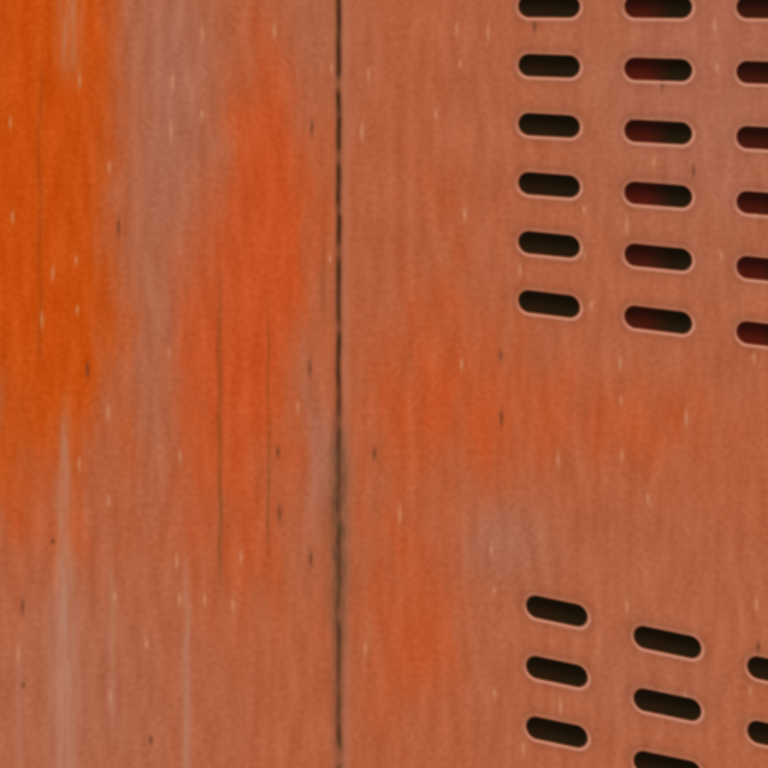
Reproduce this texture procedurally as a WebGL 2 fragment shader.

```glsl
#version 300 es
precision highp float;
// Weathered orange painted metal with a rusty vertical seam and columns of punched vent slots.
uniform vec2 u_resolution;
out vec4 fragColor;

vec2 hash2(vec2 p) {
    vec3 q = fract(p.xyx * vec3(0.1031, 0.1030, 0.0973));
    q += dot(q, q.yzx + 33.33);
    return fract((q.xx + q.yz) * q.zy);
}

float corner(vec2 cell, vec2 offset) {
    return dot(hash2(cell) * 2.0 - 1.0, offset);
}

// Gradient noise, roughly -0.7 to 0.7
float noise(vec2 p) {
    vec2 i = floor(p), f = fract(p);
    vec2 u = f * f * f * (f * (f * 6.0 - 15.0) + 10.0);
    vec2 e = vec2(1, 0);
    return mix(mix(corner(i, f), corner(i + e, f - e), u.x),
               mix(corner(i + e.yx, f - e.yx), corner(i + 1.0, f - 1.0), u.x), u.y);
}

float fbm(vec2 p) {
    float sum = 0.0, amp = 0.6;
    for (int i = 0; i < 4; i++) {
        sum += amp * noise(p);
        p = p * 2.03 + 17.3;
        amp *= 0.5;
    }
    return sum;
}

float blob(vec2 p, vec2 center, vec2 size) {
    vec2 d = (p - center) / size;
    return exp(-dot(d, d));
}

// Vertical run of paint or dirt between two heights
float streak(vec2 p, float x, float top, float bottom, float width) {
    float d = (p.x - x + 0.004 * noise(vec2(x * 90.0, p.y * 14.0))) / width;
    float ends = smoothstep(top, top + 0.12, p.y) * (1.0 - smoothstep(bottom - 0.06, bottom, p.y));
    return exp(-d * d) * ends * (0.75 + 0.6 * noise(p * vec2(150.0, 18.0)));
}

vec3 paint(vec2 p) {
    vec2 w = p + 0.05 * vec2(fbm(p * vec2(9.0, 5.0)), fbm(p * vec2(8.0, 4.0) + 40.0));
    float grain = fbm(p * vec2(26.0, 9.0) + 5.0);

    // Saturated, worn and faded regions
    float deep = blob(w, vec2(0.05, 0.32), vec2(0.13, 0.33)) + 0.55 * blob(w, vec2(0.07, 0.02), vec2(0.11, 0.12));
    float warm = blob(w, vec2(0.35, 0.25), vec2(0.07, 0.21)) + 0.8 * blob(w, vec2(0.28, 0.42), vec2(0.08, 0.17))
        + 0.5 * blob(w, vec2(0.31, 0.68), vec2(0.10, 0.20)) + 0.65 * blob(w, vec2(0.58, 0.51), vec2(0.13, 0.14))
        + 0.6 * blob(w, vec2(0.54, 0.82), vec2(0.09, 0.17)) + 0.5 * blob(w, vec2(0.84, 0.56), vec2(0.17, 0.09))
        + 0.5 * blob(w, vec2(0.04, 0.66), vec2(0.11, 0.13)) + 0.3 * blob(w, vec2(0.56, 0.25), vec2(0.09, 0.12));
    float faded = 0.8 * blob(w, vec2(0.22, 0.10), vec2(0.06, 0.25)) + 0.5 * blob(w, vec2(0.20, 0.46), vec2(0.03, 0.18))
        + 0.75 * blob(w, vec2(0.415, 0.60), vec2(0.025, 0.12)) + 0.7 * blob(w, vec2(0.65, 0.71), vec2(0.07, 0.055))
        + 0.65 * blob(w, vec2(0.93, 0.12), vec2(0.23, 0.28)) + 0.5 * blob(w, vec2(0.10, 0.92), vec2(0.16, 0.20))
        + 0.35 * blob(w, vec2(0.85, 0.88), vec2(0.20, 0.16)) + 0.4 * blob(w, vec2(0.41, 0.04), vec2(0.05, 0.12));

    vec3 col = mix(vec3(0.70, 0.375, 0.24), vec3(0.77, 0.32, 0.14), smoothstep(0.1, 0.95, warm + 0.5 * grain));
    col = mix(col, vec3(0.77, 0.30, 0.06), smoothstep(0.12, 0.85, deep + 0.4 * grain));
    col = mix(col, vec3(0.67, 0.42, 0.33), clamp(faded + 0.35 * grain * faded, 0.0, 0.9));
    col += 0.05 * noise(p * vec2(70.0, 14.0)) + 0.035 * noise(p * 130.0);

    // Pale runs and thin dark scratches
    float pale = 0.75 * streak(p, 0.084, 0.48, 1.1, 0.005 + 0.013 * smoothstep(0.5, 0.9, p.y))
        + 0.55 * streak(p, 0.090, -0.2, 0.13, 0.017) + 0.6 * streak(p, 0.243, 0.68, 1.1, 0.006)
        + 0.4 * streak(p, 0.146, 0.66, 0.98, 0.005) + 0.3 * streak(p, 0.025, 0.78, 1.1, 0.006);
    col = mix(col, vec3(0.72, 0.52, 0.43), clamp(pale, 0.0, 0.85));
    float scratch = streak(p, 0.286, 0.32, 0.78, 0.004) + 0.8 * streak(p, 0.350, 0.36, 0.74, 0.003)
        + 0.6 * streak(p, 0.052, 0.02, 0.50, 0.003) + 0.8 * streak(p, 0.421, 0.26, 0.44, 0.004);
    col = mix(col, vec3(0.40, 0.24, 0.10), 0.4 * clamp(scratch, 0.0, 1.0));

    // Scattered chips, mostly pale and a few dark
    vec2 grid = p * vec2(24.0, 16.0), cell = floor(grid), rnd = hash2(cell + 3.0);
    vec2 d = (fract(grid) - 0.25 - 0.5 * rnd) / vec2(24.0, 16.0);
    float chip = blob(d, vec2(0), vec2(0.003, 0.004 + 0.008 * rnd.y)) * step(0.74, hash2(cell + 71.0).x);
    return mix(col, rnd.x > 0.8 ? vec3(0.38, 0.22, 0.14) : vec3(0.80, 0.56, 0.42), 0.55 * chip);
}

vec3 addSeam(vec3 col, vec2 p) {
    float rust = smoothstep(0.50, 0.62, p.y) * (1.0 - 0.55 * smoothstep(0.76, 0.90, p.y));
    float x = p.x - 0.441 - 0.003 * noise(vec2(3.0, p.y * 22.0));
    float rough = noise(p * vec2(130.0, 50.0));
    col = mix(col, vec3(0.72, 0.44, 0.34), 0.5 * exp(-pow((x - 0.009) / 0.006, 2.0)));
    col = mix(col, vec3(0.44, 0.29, 0.20), (0.3 + 0.5 * rust) * exp(-pow(x / (0.006 + 0.006 * rust), 2.0)) * (1.0 + 0.7 * rough));
    float crack = smoothstep(-0.35, 0.3, noise(vec2(8.0, p.y * 32.0)) + 0.25 * (1.0 - p.y)) * (1.0 - 0.35 * rust);
    return mix(col, vec3(0.24, 0.14, 0.08), 0.8 * crack * exp(-pow(x / 0.0035, 2.0)));
}

vec3 addSlot(vec3 col, vec2 p, vec2 center, float tilt, float halfLength, float redness) {
    vec2 q = p - center;
    q.y -= tilt * q.x;
    float d = length(vec2(max(abs(q.x) - halfLength, 0.0), q.y)) - 0.0137;
    float soft = 0.0018 + 0.7 / u_resolution.y;
    float lit = smoothstep(-0.012, 0.014, q.y + 0.15 * q.x);
    col *= 1.0 - 0.13 * exp(-pow(d / 0.010, 2.0));
    col = mix(col, vec3(0.80, 0.55, 0.46), (0.25 + 0.5 * lit) * exp(-pow((d - 0.0035) / 0.0028, 2.0)));
    vec3 hole = mix(vec3(0.12, 0.085, 0.04), vec3(0.27, 0.075, 0.05), redness * smoothstep(0.025, -0.02, q.x));
    hole *= 0.65 + 0.55 * smoothstep(-0.010, 0.010, q.y);
    return mix(col, hole, 1.0 - smoothstep(-soft, soft, d));
}

void main() {
    vec2 p = gl_FragCoord.xy / u_resolution;
    p.y = 1.0 - p.y; // y runs downward from the top edge
    vec3 col = addSeam(paint(p), p);

    // Six rows above, three steeper rows below, spreading to the right
    for (int c = 0; c < 3; c++) {
        float k = float(c), x = 0.715 + 0.138 * k + 0.004 * k * k, halfLength = 0.0255 + 0.004 * k;
        for (int r = 0; r < 9; r++) {
            bool upper = r < 6;
            float row = float(upper ? r : r - 6);
            vec2 center = upper ? vec2(x, 0.008 + 0.0007 * k + row * (0.0775 + 0.004 * k))
                                : vec2(x + 0.010 + 0.002 * k, 0.7955 + 0.0404 * k + row * (0.0788 + 0.0026 * k));
            float redness = upper && c > 0 ? 0.45 + 0.55 * hash2(vec2(k, row)).x : 0.1;
            col = addSlot(col, p, center, upper ? 0.01 + 0.023 * row : 0.21, halfLength, redness);
        }
    }
    fragColor = vec4(clamp(col, 0.0, 1.0), 1.0);
}
```
